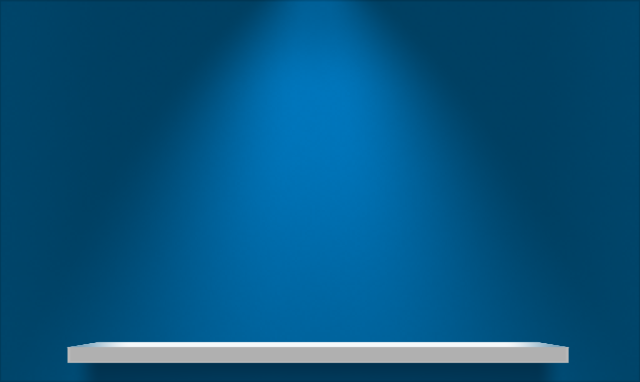
Give the GLSL for this background, as a Shadertoy shader.

```glsl
// A blue wall lit by a soft overhead spotlight, with a pale shelf near the floor.
// The beam widens downward as a power curve; the shelf is a tapered top face
// over a flat front face, with a blurred shadow below and a trace of wall grain.

const vec3 WALL_DARK = vec3(0.0, 0.250, 0.385);
const vec3 WALL_EDGE = vec3(0.0, 0.272, 0.418);
const vec3 BEAM_BLUE = vec3(0.0, 0.462, 0.735);
const vec3 SHADOW_BLUE = vec3(0.005, 0.190, 0.300);
const vec3 FRONT_GREY = vec3(0.69);
const vec3 TOP_WHITE = vec3(0.965, 0.975, 0.98);
const vec3 TOP_TINT = vec3(0.45, 0.62, 0.72);

const float BEAM_X = 0.495;
const float SHELF_X = 0.497;
const float SHELF_HALF = 0.3915;
const float SHELF_BACK_HALF = 0.344;
const float SHELF_BOTTOM = 0.050;
const float SHELF_LIP = 0.0915;
const float SHELF_BACK = 0.1045;

float hash(vec2 cell) {
    return fract(sin(dot(cell, vec2(127.1, 311.7))) * 43758.5453);
}

// Smooth coverage of the interval [low, high]
float band(float v, float low, float high, float blur) {
    return smoothstep(low - blur, low + blur, v)
         * (1.0 - smoothstep(high - blur, high + blur, v));
}

// Beam strength at a point, with depth measured down from the top
float beam(float x, float depth) {
    float halfWidth = 0.45 * pow(depth + 0.09, 0.65);
    float r = abs(x - BEAM_X) / halfWidth;
    float across = 1.0 - smoothstep(0.12, 1.1, r);
    float rise = mix(0.6, 1.0, smoothstep(0.0, 0.25, depth));
    float fade = 1.0 - 0.4 * smoothstep(0.25, 1.05, depth);
    return across * rise * fade;
}

vec3 wall(vec2 uv) {
    float side = smoothstep(0.32, 0.5, abs(uv.x - 0.5));
    float low = 1.0 - smoothstep(0.0, 0.5, uv.y);
    vec3 base = mix(WALL_DARK, WALL_EDGE, max(side, low) * 0.85);
    vec3 lit = mix(base, BEAM_BLUE, beam(uv.x, 1.0 - uv.y));
    float grain = hash(floor(uv * vec2(256.0, 153.0))) - 0.5;
    return lit * (1.0 + 0.012 * grain);
}

void mainImage(out vec4 fragColor, in vec2 fragCoord) {
    vec2 uv = fragCoord / iResolution.xy;
    vec2 blur = max(0.8 / iResolution.xy, vec2(0.0012, 0.002));
    float shelfX = abs(uv.x - SHELF_X);

    // Wall and the shadow under the shelf
    vec3 color = wall(uv);
    float shadow = (1.0 - smoothstep(0.34, 0.385, shelfX))
                 * (1.0 - smoothstep(0.045, 0.075, uv.y));
    color = mix(color, SHADOW_BLUE, shadow * mix(0.8, 1.0, uv.y / SHELF_BOTTOM));

    // Thin dark rim of the canvas
    vec2 rim = min(uv, 1.0 - uv);
    float rimLight = smoothstep(0.0, 0.007, rim.y) * smoothstep(0.0, 0.003, rim.x);
    color *= mix(0.85, 1.0, rimLight);

    // Tapered top face, tinted toward its ends
    float climb = clamp((uv.y - SHELF_LIP) / (SHELF_BACK - SHELF_LIP), 0.0, 1.0);
    float topHalf = mix(SHELF_HALF, SHELF_BACK_HALF, climb);
    float topMask = band(uv.y, SHELF_LIP - 0.003, SHELF_BACK, blur.y)
                  * (1.0 - smoothstep(topHalf - 2.0 * blur.x, topHalf + 2.0 * blur.x, shelfX));
    vec3 topColor = mix(TOP_WHITE, TOP_TINT, smoothstep(0.29, 0.39, shelfX));
    color = mix(color, topColor, topMask);

    // Front face, slightly brighter along its outline
    float frontMask = band(uv.y, SHELF_BOTTOM, SHELF_LIP, blur.y)
                    * (1.0 - smoothstep(SHELF_HALF - blur.x, SHELF_HALF + blur.x, shelfX));
    float inset = min(uv.y - SHELF_BOTTOM, SHELF_HALF - shelfX);
    vec3 frontColor = FRONT_GREY + 0.04 * (1.0 - smoothstep(0.002, 0.006, inset));
    color = mix(color, frontColor, frontMask);

    fragColor = vec4(color, 1.0);
}
```
